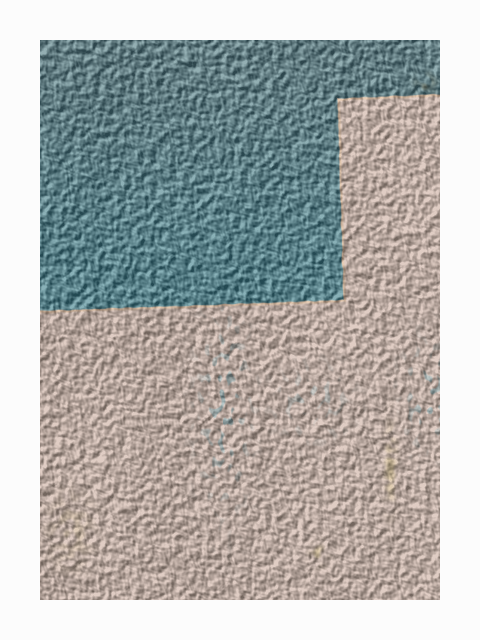
Reproduce this texture procedurally as a Shadertoy shader.

```glsl
// Rough stucco wall painted in teal and beige blocks, framed by a white border.
#define MARGIN 0.0625
#define GRAIN 100.0
#define RELIEF 0.78
#define LIGHT_DIR vec2(-0.66, 0.75)
#define LIGHT_STEP 0.0026
#define EDGE_WOBBLE 0.0022
#define PAPER vec3(0.988)
#define TEAL_SHADE vec3(0.16, 0.28, 0.31)
#define TEAL_LIT vec3(0.56, 0.69, 0.71)
#define BEIGE_SHADE vec3(0.45, 0.40, 0.37)
#define BEIGE_LIT vec3(0.88, 0.805, 0.77)
#define OCHRE vec3(0.80, 0.73, 0.53)

vec2 cornerGradient(vec2 cell) {
    vec3 q = fract(cell.xyx * vec3(0.1031, 0.1030, 0.0973));
    q += dot(q, q.yzx + 33.33);
    float angle = 6.2832 * fract((q.x + q.y) * q.z);
    return vec2(cos(angle), sin(angle));
}

float gradientNoise(vec2 p) {
    vec2 i = floor(p), f = fract(p);
    vec2 u = f * f * f * (f * (f * 6.0 - 15.0) + 10.0);
    vec2 e = vec2(1.0, 0.0);
    float a = dot(cornerGradient(i), f);
    float b = dot(cornerGradient(i + e.xy), f - e.xy);
    float c = dot(cornerGradient(i + e.yx), f - e.yx);
    float d = dot(cornerGradient(i + e.xx), f - e.xx);
    return mix(mix(a, b, u.x), mix(c, d, u.x), u.y);
}

// Plaster height: broad swells, lumps and fine grit
float plasterHeight(vec2 p) {
    vec2 q = p + 0.004 * vec2(gradientNoise(p * 45.0), gradientNoise(p * 45.0 + 31.7));
    float swell = 0.6 * gradientNoise(q * GRAIN * 0.38 + 7.3);
    float lumps = gradientNoise(q * GRAIN);
    float grit = 0.45 * gradientNoise(q * GRAIN * 2.1 + 19.1);
    return swell + lumps + grit;
}

// Signed height above a line through point a with the given slope
float aboveLine(vec2 p, vec2 a, float slope) {
    return p.y - a.y - slope * (p.x - a.x);
}

float patchMask(vec2 p, vec2 center, vec2 radius) {
    vec2 d = (p - center) / radius;
    return exp(-dot(d, d));
}

void mainImage(out vec4 fragColor, in vec2 fragCoord) {
    vec2 p = fragCoord / iResolution.xy * vec2(0.75, 1.0);
    float px = 1.0 / iResolution.y;

    // Slanted light over the relief
    vec2 lightOffset = LIGHT_DIR * LIGHT_STEP;
    float slope = plasterHeight(p - lightOffset) - plasterHeight(p + lightOffset);
    float broad = gradientNoise(p * vec2(9.0, 5.0) + 3.1);
    float light = 0.5 + RELIEF * slope + 0.08 * broad;

    // Painted blocks with a slightly ragged boundary
    vec2 wobble = EDGE_WOBBLE * vec2(gradientNoise(p * 70.0 + 5.0), gradientNoise(p * 70.0 + 50.0));
    vec2 q = p + wobble;
    float lowerEdge = aboveLine(q, vec2(0.0625, 0.5143), 0.036);
    float upperEdge = aboveLine(q, vec2(0.5273, 0.8464), 0.041);
    float sideEdge = 0.5365 - 0.029 * (q.y - 0.5313) - q.x;
    float tealDist = min(lowerEdge, max(sideEdge, upperEdge));
    float teal = smoothstep(-px, px, tealDist);

    // Teal grows greyer upward, beige a little warmer and lighter to the right
    float tealLight = clamp(light, 0.0, 1.0);
    vec3 tealPaint = mix(TEAL_SHADE, TEAL_LIT, tealLight);
    float fade = smoothstep(0.52, 0.94, p.y);
    tealPaint += mix(vec3(-0.025, 0.005, 0.012), vec3(0.02, -0.004, -0.008), fade);
    float beigeLight = clamp(light + 0.10 + 0.08 * (p.x - 0.375), 0.0, 1.0);
    vec3 beigePaint = mix(BEIGE_SHADE, BEIGE_LIT, beigeLight);

    // Worn flecks showing teal beneath the beige
    float wear = patchMask(p, vec2(0.35, 0.36), vec2(0.035, 0.13))
               + patchMask(p, vec2(0.67, 0.38), vec2(0.035, 0.07))
               + 0.6 * patchMask(p, vec2(0.49, 0.37), vec2(0.05, 0.05));
    float flecks = smoothstep(0.12, 0.34, gradientNoise(p * vec2(85.0, 60.0) + 11.0));
    beigePaint = mix(beigePaint, tealPaint + 0.08, 0.6 * min(wear, 1.0) * flecks);

    // Ochre stains and a thin warm seam along the boundary
    float stain = patchMask(p, vec2(0.61, 0.27), vec2(0.009, 0.055))
                + patchMask(p, vec2(0.497, 0.134), vec2(0.012, 0.014))
                + 0.5 * patchMask(p, vec2(0.11, 0.17), vec2(0.03, 0.05));
    float blotch = smoothstep(-0.25, 0.25, gradientNoise(p * 60.0 + 23.0));
    vec3 ochre = OCHRE * (0.65 + 0.45 * beigeLight);
    beigePaint = mix(beigePaint, ochre, 0.55 * min(stain, 1.0) * blotch);
    float seam = smoothstep(0.004, 0.0, abs(tealDist + 0.0015));
    beigePaint = mix(beigePaint, ochre + vec3(0.08, 0.0, 0.02), 0.4 * seam);
    float smudge = patchMask(p, vec2(0.665, 0.868), vec2(0.014, 0.015));
    tealPaint = mix(tealPaint, ochre * 0.65, 0.5 * smudge * blotch);
    vec3 wall = mix(beigePaint, tealPaint, teal);

    // White border
    vec2 inset = vec2(0.375, 0.5) - MARGIN - abs(p - vec2(0.375, 0.5));
    float panel = smoothstep(-0.5 * px, 0.5 * px, min(inset.x, inset.y));
    fragColor = vec4(mix(PAPER, wall, panel), 1.0);
}
```
